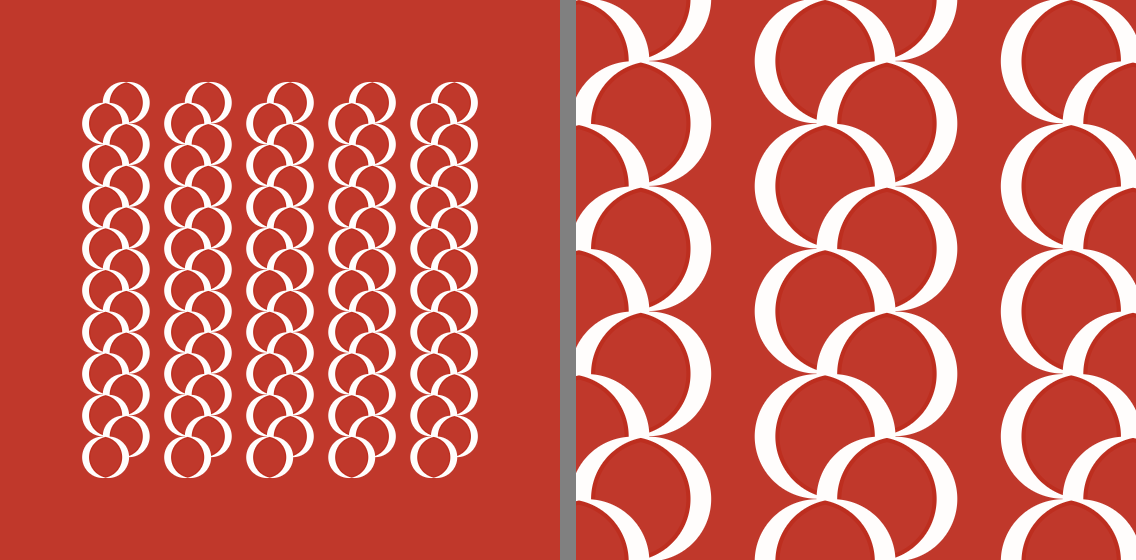
Left: the whole. Right: its middle third, enlarged.
This pattern is drawn by a Shadertoy shader. Its source:

```glsl
// Five columns of overlapping white crescent rings, zigzagging down a plain red field.
#define COLUMNS 5
#define RINGS 18
#define COLUMN_PITCH 0.1465
#define RING_STEP 0.03724
#define ZIGZAG 0.0184
#define RADIUS 0.0371
#define OUTER_SPLIT 0.0048
#define HOLE_SPLIT 0.0075
#define RIM 0.0025
#define RED vec3(0.753, 0.220, 0.170)
#define DEEP_RED vec3(0.740, 0.180, 0.120)

const vec3 WHITE = vec3(1.0, 0.993, 0.99);

// Antialiased coverage of a signed distance
float coverage(float dist, float pixel) {
    return clamp(0.5 - dist / pixel, 0.0, 1.0);
}

// Mirroring x makes the far disc bound the overlap and the near one the union
float unionOfDiscs(vec2 p, float split) {
    return length(vec2(abs(p.x) - split, p.y)) - RADIUS;
}

float overlapOfDiscs(vec2 p, float split) {
    return length(vec2(abs(p.x) + split, p.y)) - RADIUS;
}

// White ring around a red hole with a slightly deeper rim
vec3 paintRing(vec3 color, vec2 p, float pixel) {
    float hole = overlapOfDiscs(p, HOLE_SPLIT);
    vec3 filling = mix(DEEP_RED, RED, coverage(hole + RIM, pixel));
    color = mix(color, WHITE, coverage(unionOfDiscs(p, OUTER_SPLIT), pixel));
    return mix(color, filling, coverage(hole, pixel));
}

void mainImage(out vec4 fragColor, in vec2 fragCoord) {
    // Wrapped canvas coordinates, centred on the field
    vec2 p = fract(fragCoord / iResolution.xy) - 0.5;
    float pixel = 1.0 / min(iResolution.x, iResolution.y);

    // Fold into the nearest column; the outer margin stays plain
    float lastColumn = 0.5 * float(COLUMNS - 1);
    float column = clamp(floor(p.x / COLUMN_PITCH + lastColumn + 0.5) - lastColumn,
                         -lastColumn, lastColumn);
    p.x -= column * COLUMN_PITCH;

    // Stack from top to bottom, so each ring covers the one above
    vec3 color = RED;
    for (int i = 0; i < RINGS; i++) {
        float side = (i % 2 == 0) ? 1.0 : -1.0;
        float height = (0.5 * float(RINGS - 1) - float(i)) * RING_STEP;
        color = paintRing(color, p - vec2(side * ZIGZAG, height), pixel);
    }

    fragColor = vec4(color, 1.0);
}
```
